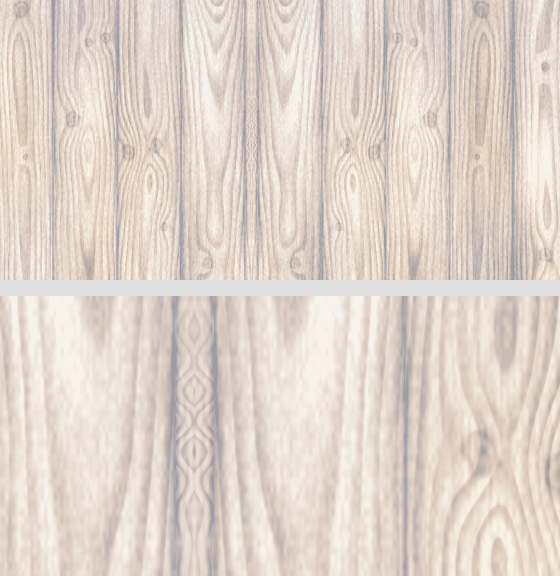
Top: the whole. Bottom: its middle third, enlarged.
Give the GLSL for this texture, as a WebGL 2 fragment shader.

```glsl
#version 300 es
precision highp float;
uniform vec2 u_resolution;
out vec4 outColor;

#define MIRROR_X 0.898
#define STRIP_HALF 0.023
#define PLANK_WIDTH 0.228
#define RING_FREQ 60.0
#define RING_DEPTH 0.33
#define FIBER_DEPTH 0.42
#define WEAR_DEPTH 0.46
#define SEAM_WIDTH 0.0045
#define KNOT_COUNT 11

const vec3 SHADOW = vec3(0.62, 0.61, 0.635);
const vec3 TAN = vec3(0.86, 0.797, 0.757);
const vec3 CREAM = vec3(0.97, 0.95, 0.92);

// Height and strength of the arched rings in the strip and in each plank
const vec2 PITH[6] = vec2[6](vec2(0.52, 0.02), vec2(1.04, 0.11), vec2(0.36, 0.045),
  vec2(0.48, 0.06), vec2(0.95, 0.03), vec2(0.10, 0.05));

// Knots: distance from the mirror line, height, radius
const vec3 KNOTS[KNOT_COUNT] = vec3[KNOT_COUNT](
  vec3(0.156, 0.06, 0.018), vec3(0.342, 0.48, 0.022), vec3(0.440, 0.455, 0.024),
  vec3(0.312, 0.19, 0.014), vec3(0.638, 0.575, 0.025), vec3(0.520, 0.865, 0.016),
  vec3(0.580, 0.850, 0.015), vec3(0.807, 0.44, 0.010), vec3(0.825, 0.97, 0.028),
  vec3(1.055, 0.09, 0.025), vec3(1.050, 0.76, 0.013));

float hash(vec2 p) {
  vec3 q = fract(vec3(p.xyx) * 0.1031);
  q += dot(q, q.yzx + 33.33);
  return fract((q.x + q.y) * q.z);
}

float noise(vec2 p) {
  vec2 i = floor(p), f = fract(p);
  f = f * f * (3.0 - 2.0 * f);
  return mix(mix(hash(i), hash(i + vec2(1, 0)), f.x),
             mix(hash(i + vec2(0, 1)), hash(i + vec2(1, 1)), f.x), f.y);
}

float plankIndex(float d) {
  return floor((d - STRIP_HALF) / PLANK_WIDTH);
}

// Dark late wood builds slowly and ends sharply
float ringLine(float phase) {
  float s = fract(phase);
  float line = smoothstep(0.25, 0.80, s) * (1.0 - smoothstep(0.84, 1.0, s));
  return mix(line, 0.38, smoothstep(0.35, 0.9, fwidth(phase)));
}

// Nearly straight grain that arches around the pith
float ringDistance(vec2 p, float plank) {
  float center = STRIP_HALF + (plank + 0.52) * PLANK_WIDTH;
  vec2 pith = PITH[int(clamp(plank + 1.0, 0.0, 5.0))];
  float dy = p.y - pith.x;
  float rise = pith.y * dy / (0.15 + abs(dy));
  vec2 seed = vec2(17.0, 9.0) * (plank + 2.0);
  float sway = 0.05 * (noise(vec2(p.x * 2.0, p.y * 2.4) + seed) - 0.5);
  float ripple = 0.010 * (noise(p * vec2(22.0, 6.0) + seed) - 0.5);
  return length(vec2(p.x - center + sway, rise)) + ripple;
}

// x: push on the rings, y: darkening of the knots
vec2 knotField(vec2 p, float plank) {
  vec2 field = vec2(0.0);
  for (int i = 0; i < KNOT_COUNT; i++) {
    vec3 k = KNOTS[i];
    if (plankIndex(k.x) != plank) continue;
    vec2 v = (p - k.xy) / k.z;
    float r = length(v * vec2(1.0, 0.85)) + 0.5 * (noise(p * 60.0) - 0.5);
    vec2 spread = v * vec2(0.5, 0.28);
    field.x += 1.5 * k.z * exp(-dot(spread, spread));
    float core = 1.0 - smoothstep(0.7, 1.2, r);
    float rim = exp(-pow((r - 0.85) * 4.0, 2.0));
    float heart = exp(-r * r * 9.0);
    field.y += 0.16 * core + 0.20 * rim + 0.20 * heart;
  }
  return field;
}

void main() {
  vec2 uv = gl_FragCoord.xy / u_resolution.y;
  float side = uv.x - MIRROR_X;
  vec2 p = vec2(abs(side), uv.y);
  float plank = plankIndex(p.x);
  float across = fract((p.x - STRIP_HALF) / PLANK_WIDTH);
  float edge = min(across, 1.0 - across) * PLANK_WIDTH;

  // Growth rings, with a faint chain of diamonds in the narrow strip
  vec2 knots = knotField(p, plank);
  float phase = (ringDistance(p, plank) + knots.x) * RING_FREQ;
  float chain = exp(-pow((p.y - 0.53) * 8.0, 2.0));
  float stripPhase = p.x * 75.0 + chain * cos(p.y * 85.0) + 2.0 * noise(vec2(p.y * 5.0, 3.0));
  if (plank < 0.0) phase = stripPhase;
  float line = ringLine(phase) * (plank < 0.0 ? 0.45 + 0.5 * chain : 1.0);

  // Streaks follow the rings; fibres and pores run upright
  float streak = noise(vec2(phase * 2.3, p.y * 5.0 + plank * 7.0));
  float fiber = 0.45 * noise(p * vec2(210.0, 16.0)) + 0.55 * noise(p * vec2(260.0, 110.0));
  float wear = 0.6 * noise(p * vec2(10.0, 1.8) + 31.0) + 0.4 * noise(p * vec2(24.0, 3.0) + 11.0);
  float patches = noise(uv * vec2(4.0, 3.0) + 5.0);
  float tone = 0.77 + FIBER_DEPTH * (fiber - 0.5) + 0.20 * (streak - 0.5);
  tone += WEAR_DEPTH * (wear - 0.5) + 0.18 * (patches - 0.5);
  tone -= RING_DEPTH * line * (0.5 + 0.9 * noise(p * vec2(12.0, 3.0) + 70.0));

  // Bleached areas
  vec2 glow = (p - vec2(0.19, 0.74)) * vec2(10.0, 5.0);
  tone += 0.20 * exp(-dot(glow, glow));
  tone += 0.12 * smoothstep(0.70, 0.76, -side);
  tone += smoothstep(0.95, 1.02, side) * (0.12 + 0.32 * smoothstep(0.2, 0.7, uv.y) * patches);

  // Knots, shaded plank edges and seams
  tone -= knots.y;
  tone -= 0.30 * exp(-edge / 0.020);
  float gap = SEAM_WIDTH * (0.5 + noise(vec2(plank + across, p.y * 8.0)));
  float seam = 1.0 - smoothstep(gap * 0.4, gap * 1.6, edge);
  tone -= 0.28 * seam;

  tone = clamp(tone, 0.0, 1.0);
  vec3 color = mix(SHADOW, TAN, min(tone / 0.55, 1.0));
  color = mix(color, CREAM, max(tone - 0.55, 0.0) / 0.45);
  float warmth = noise(p * vec2(6.0, 2.0) + 52.0) - 0.3 - 0.5 * (uv.y - 0.5);
  color += vec3(0.03, 0.0, -0.045) * warmth * smoothstep(0.0, 0.03, edge);
  outColor = vec4(clamp(color, 0.0, 1.0), 1.0);
}
```
